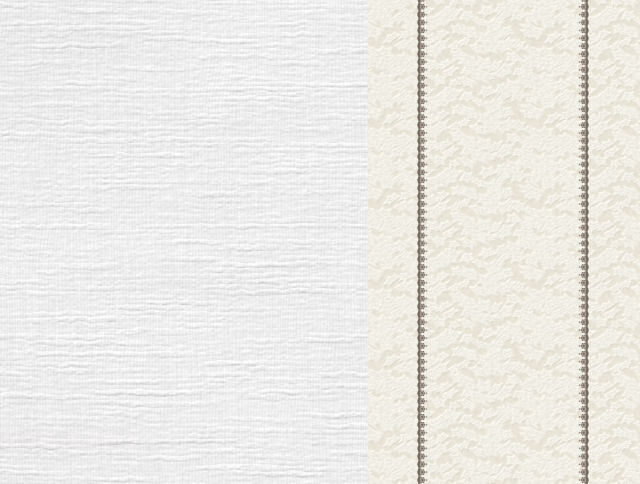
Write a Shadertoy shader that draws this texture.

```glsl
// Slubby white linen beside cream floral lace with two brown scalloped trims.

// Layout, in units of the canvas height
const float SEAM_X = 0.7595;
const float TRIM_LEFT = 0.8705;
const float TRIM_RIGHT = 1.2080;
const float TRIM_PITCH = 0.0163;

// Linen weave
const float ROWS = 88.0;
const float WARP_THREADS = 150.0;
const float LINEN_RELIEF = 0.088;
const vec3 LINEN = vec3(0.934, 0.931, 0.932);
const vec3 LINEN_SHADE = vec3(0.97, 1.0, 1.02);

// Lace
const float LACE_CELLS = 36.0;
const vec2 LACE_TILE = vec2(12.0, 6.0);
const vec3 LACE_GROUND = vec3(0.905, 0.886, 0.828);
const vec3 LACE_PETAL = vec3(0.946, 0.936, 0.902);
const float LACE_RELIEF = 0.06;

// Trim
const vec3 TRIM_DARK = vec3(0.46, 0.415, 0.375);
const vec3 TRIM_PALE = vec3(0.80, 0.77, 0.72);

float hash(vec2 p) {
    return fract(sin(dot(p, vec2(127.1, 311.7))) * 43758.5453);
}

float noise(vec2 p) {
    vec2 i = floor(p), f = fract(p);
    f = f * f * (3.0 - 2.0 * f);
    return mix(mix(hash(i), hash(i + vec2(1, 0)), f.x),
               mix(hash(i + vec2(0, 1)), hash(i + vec2(1, 1)), f.x), f.y);
}

// Cloth height: broken weft ridges, beaded slubs and a fine crossing warp
float linenHeight(vec2 p) {
    float y = p.y * ROWS + 0.8 * noise(p * vec2(6.0, 14.0)) + 0.45 * noise(p * vec2(48.0, 70.0));
    float row = floor(y);
    float shift = 31.0 * hash(vec2(row, 3.0));
    float weight = noise(vec2(p.x * 9.0 + shift, row * 7.3));
    float beads = noise(vec2(p.x * 75.0 + shift, row * 5.7));
    float ridge = pow(sin(3.14159 * fract(y)), 0.8) * (0.12 + 1.3 * weight * weight) * (0.55 + 0.7 * beads);
    float warp = sin(6.28318 * (p.x * WARP_THREADS + 2.0 * noise(p * vec2(18.0, 9.0))));
    float slub = noise(p * vec2(130.0, 200.0)) * (0.5 + 0.8 * weight);
    float streak = noise(p * vec2(32.0, 165.0));
    return ridge + 0.13 * warp + 0.75 * slub + 0.65 * streak;
}

vec3 linen(vec2 p) {
    float slope = linenHeight(p) - linenHeight(p + vec2(-0.0012, 0.0026));
    float shade = LINEN_RELIEF * clamp(slope, -1.5, 0.55);
    float broad = 0.012 * (noise(p * vec2(4.0, 12.0)) - 0.5);
    float columns = 0.018 * (noise(p * vec2(170.0, 22.0)) - 0.5);
    float fold = 0.02 * exp(-pow((p.y - 0.085) / 0.025, 2.0)) * smoothstep(0.6, 0.1, p.x);
    float corner = 0.012 * smoothstep(0.55, 0.0, length(p - vec2(0.0, 1.0)));
    float fibre = 0.035 * (noise(p * vec2(390.0, 330.0)) - 0.5);
    return LINEN + shade / LINEN_SHADE + broad + columns + fibre - fold * vec3(0.8, 1.0, 1.0) - corner;
}

// Scattered ruffled flowers on a repeating tile; x is cover, y is height
vec2 laceFlowers(vec2 p) {
    vec2 g = p * LACE_CELLS;
    g += 0.22 * sin(g.yx * 6.28318 / LACE_TILE.yx * 3.0);
    vec2 home = floor(g);
    vec2 best = vec2(0.0);
    for (int j = -1; j <= 1; j++)
    for (int i = -1; i <= 1; i++) {
        vec2 cell = home + vec2(i, j);
        vec2 id = mod(cell, LACE_TILE);
        vec2 d = g - cell - 0.2 - 0.6 * vec2(hash(id), hash(id + 41.0));
        float size = 0.36 + 0.36 * hash(id + 17.0);
        float angle = atan(d.y, d.x) + 6.28318 * hash(id + 5.0);
        float r = length(d * vec2(0.8, 1.1)) / size * (1.0 + 0.2 * cos(5.0 * angle));
        float cover = smoothstep(1.05, 0.7, r);
        float ruffle = 0.65 + 0.2 * cos(r * 11.0) + 0.15 * cos(angle * 10.0);
        best = max(best, vec2(cover, cover * ruffle));
    }
    return best;
}

vec3 lace(vec2 p) {
    vec2 q = p - vec2(SEAM_X, 0.0);
    vec2 flower = laceFlowers(q);
    float slope = flower.y - laceFlowers(q + vec2(-0.0016, 0.0022)).y;
    float thread = noise(p * 240.0) - 0.5;
    vec3 color = mix(LACE_GROUND, LACE_PETAL, 0.2 + 0.75 * flower.x);
    return color + LACE_RELIEF * clamp(slope, -0.9, 0.6) + 0.035 * thread;
}

float disc(vec2 p, float radius, float blur) {
    return smoothstep(radius + blur, radius - blur, length(p));
}

// Scalloped ribbon with eyelet flowers; u grows toward the picots
vec3 addTrim(vec3 color, float u, float y, float blur) {
    float v = (fract(y / TRIM_PITCH) - 0.5) * TRIM_PITCH;
    float wave = 0.0011 * cos(6.28318 * v / TRIM_PITCH);
    float ribbon = smoothstep(0.0028 + blur, 0.0028 - blur, abs(u + 0.0044 + wave));
    vec2 fromFlower = vec2(u - 0.0020, v);
    float petals = 0.0058 + 0.0007 * cos(6.0 * atan(fromFlower.y, fromFlower.x));
    float flower = disc(fromFlower, petals, blur);
    float picot = disc(vec2(u - 0.0105, v), 0.0018, blur);
    float ring = smoothstep(0.0010 + blur, 0.0, abs(length(fromFlower) - 0.0033));
    float eyelet = disc(vec2(u + 0.0016, TRIM_PITCH * 0.5 - abs(v)), 0.0018, blur);
    color = mix(color, TRIM_DARK, max(max(ribbon, flower), 0.65 * picot));
    return mix(color, TRIM_PALE, max(0.6 * ring, 0.65 * eyelet));
}

void mainImage(out vec4 fragColor, in vec2 fragCoord) {
    vec2 p = fragCoord / iResolution.y;
    float blur = 0.75 / iResolution.y;
    vec3 right = lace(p);
    right = addTrim(right, p.x - TRIM_LEFT, p.y, blur);
    right = addTrim(right, TRIM_RIGHT - p.x, p.y, blur);
    vec3 color = mix(linen(p), right, smoothstep(-blur, blur, p.x - SEAM_X));
    fragColor = vec4(clamp(color, 0.0, 1.0), 1.0);
}
```
